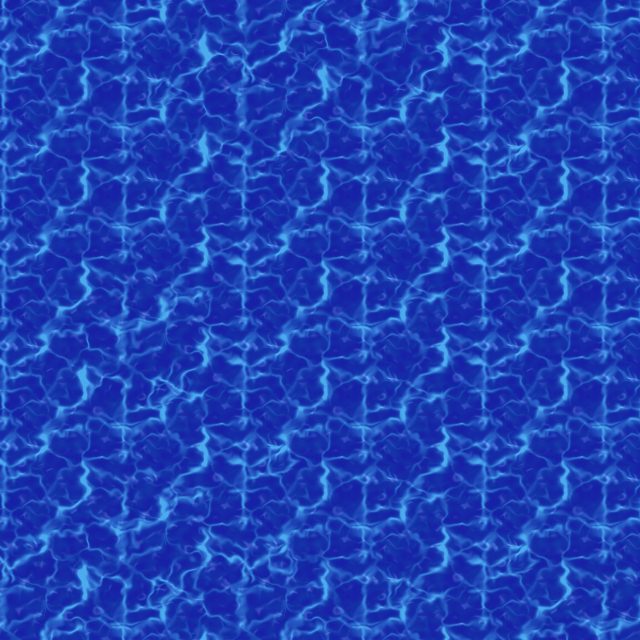
A WebGL 2 fragment shader for this texture:

```glsl
#version 300 es
precision highp float;
uniform vec2 u_resolution;
out vec4 fragColor;

// Lengths are in hundredths of the canvas.
const vec2 TILE = vec2(18.75, 15.625);
const vec2 FIRST_NODE = vec2(50.8, 87.0);
const float COLUMN_SHIFT = 1.0 / 3.0;
const vec3 LILAC = vec3(0.10, 0.03, 0.05);
const vec3 WATER[6] = vec3[6](
    vec3(0.09, 0.13, 0.65), vec3(0.08, 0.21, 0.66), vec3(0.13, 0.29, 0.73),
    vec3(0.16, 0.38, 0.78), vec3(0.23, 0.51, 0.86), vec3(0.29, 0.67, 0.93));

float hash(vec2 p) {
    vec3 q = fract(p.xyx * 0.1031);
    q += dot(q, q.yzx + 33.33);
    return fract((q.x + q.y) * q.z);
}

// Random vector wrapped to the staggered tiles; a few tiles are reseeded.
vec2 latticeVector(vec2 id, float n, float seed) {
    float column = floor(id.x / n);
    id.y -= n * COLUMN_SHIFT * mod(column, 2.0);
    float variant = step(0.8, hash(vec2(column, floor(id.y / n)) + 71.0));
    vec2 key = mod(id, n) + seed * 17.0 + variant * 131.0;
    return vec2(hash(key), hash(key + 53.0)) * 2.0 - 1.0;
}

// Gradient noise with n lattice cells per tile; n is a multiple of 3.
float noise(vec2 s, float n, float seed) {
    vec2 i = floor(s * n), f = fract(s * n);
    vec2 u = f * f * f * (f * (f * 6.0 - 15.0) + 10.0);
    vec2 e = vec2(1.0, 0.0);
    float low = mix(dot(latticeVector(i, n, seed), f),
                    dot(latticeVector(i + e.xy, n, seed), f - e.xy), u.x);
    float high = mix(dot(latticeVector(i + e.yx, n, seed), f - e.yx),
                     dot(latticeVector(i + e.xx, n, seed), f - e.xx), u.x);
    return mix(low, high, u.y);
}

float glow(float d, float width) {
    return exp(-d * d / (width * width));
}

// Connected filaments along the borders of scattered cells.
float web(vec2 s, float n, float seed, float width) {
    vec2 base = floor(s * n);
    float nearest = 1e3, second = 1e3;
    for (int k = 0; k < 9; k++) {
        vec2 id = base + vec2(k % 3 - 1, k / 3 - 1);
        vec2 site = id + 0.5 + 0.42 * latticeVector(id, n, seed);
        float d = length((site / n - s) * TILE);
        second = min(second, max(nearest, d));
        nearest = min(nearest, d);
    }
    return glow(second - nearest, width);
}

float strand(vec2 p, vec2 a, vec2 b, float width) {
    vec2 ab = b - a;
    float t = clamp(dot(p - a, ab) / dot(ab, ab), 0.0, 1.0);
    return glow(length(p - a - ab * t), width);
}

// Light strands around one bright node, plus an occasional ring.
float caustic(vec2 p, float ringed) {
    vec2 bend = vec2(-3.2, -4.2), knot = vec2(-6.5, -8.0), foot = vec2(-6.6, -10.4);
    vec2 arch = vec2(-11.5, -12.8), crest = vec2(-14.6, -12.2), cross = vec2(6.2, 0.0);
    float v = strand(p, vec2(0.0, 2.8), vec2(0.0, -2.4), 0.6);
    v = max(v, 0.9 * strand(p, vec2(0.0, -2.4), bend, 0.5));
    v = max(v, 0.9 * strand(p, bend, knot, 0.5));
    v = max(v, strand(p, knot, foot, 0.75));
    v = max(v, 0.85 * strand(p, foot, arch, 0.5));
    v = max(v, 0.9 * strand(p, arch, crest, 0.55));
    v = max(v, 0.7 * strand(p, crest, vec2(-17.6, -10.4), 0.45));
    v = max(v, 0.75 * strand(p, arch, vec2(-11.1, -15.2), 0.5));
    v = max(v, 0.65 * strand(p, vec2(0.0, 3.0), cross, 0.4));
    v = max(v, 0.95 * strand(p, vec2(4.6, 0.8), cross, 0.55));
    v = max(v, 0.7 * strand(p, cross, vec2(6.0, -12.0), 0.45));
    v = max(v, 0.75 * strand(p, vec2(4.0, -6.5), vec2(9.5, -6.3), 0.45));
    v = max(v, 0.8 * strand(p, knot, vec2(-0.5, -7.2), 0.5));
    v += 0.4 * glow(length(p * vec2(1.0, 0.6)), 1.2) + 0.35 * glow(length(p - foot), 1.1);
    float ring = length((p - vec2(11.7, -1.3)) * vec2(1.15, 0.9)) - 2.1;
    return max(v, 0.85 * ringed * glow(ring, 0.45));
}

// Brightest strand from the nearby tiles.
float network(vec2 s) {
    float v = 0.0;
    for (int k = 0; k < 9; k++) {
        float column = round(s.x) + float(k % 3 - 1);
        float y = s.y - COLUMN_SHIFT * mod(column, 2.0);
        vec2 cell = vec2(column, round(y) + float(k / 3 - 1));
        float ringed = step(0.7, hash(cell + 211.0));
        float strength = mix(0.85, 1.0, hash(cell + 97.0));
        v = max(v, strength * caustic((vec2(s.x, y) - cell) * TILE, ringed));
    }
    return v;
}

vec3 waterColor(float v) {
    vec3 c = WATER[0];
    for (int i = 0; i < 5; i++) c = mix(c, WATER[i + 1], clamp(v * 5.0 - float(i), 0.0, 1.0));
    return c;
}

void main() {
    vec2 s = (gl_FragCoord.xy / u_resolution * 100.0 - FIRST_NODE) / TILE;
    // Rippled strands with brighter and dimmer beads.
    vec2 coarse = vec2(noise(s, 6.0, 1.0), noise(s, 6.0, 2.0));
    vec2 fine = vec2(noise(s, 12.0, 3.0), noise(s, 12.0, 4.0));
    vec2 rippled = s + (coarse * 1.5 + fine * 1.0) / TILE;
    float beads = 0.98 + 0.7 * noise(s, 12.0, 5.0) + 0.4 * noise(s, 6.0, 12.0);
    float light = min(network(rippled) * beads, 1.1);
    // Thin webs and flecks over mottled depth.
    float patches = smoothstep(-0.15, 0.3, noise(s, 3.0, 6.0));
    float threads = web(rippled, 3.0, 7.0, 0.6) * (0.5 + 0.9 * noise(s, 6.0, 13.0));
    float veins = web(rippled, 6.0, 14.0, 0.42) * patches * smoothstep(-0.3, 0.3, noise(s, 9.0, 15.0));
    float flecks = glow(noise(s, 9.0, 8.0), 0.09) * smoothstep(0.0, 0.3, noise(s, 9.0, 9.0));
    float depth = 0.04 + 0.05 * patches + 0.18 * noise(s, 6.0, 10.0) + 0.2 * noise(s, 12.0, 11.0);
    float v = max(depth, 0.0) + max(0.85 * threads, 0.4 * veins) + 0.28 * flecks;
    v = v * (1.0 - 0.6 * min(light, 1.0)) + 0.9 * light;
    fragColor = vec4(waterColor(v) + LILAC * flecks * max(1.0 - light, 0.0), 1.0);
}
```
